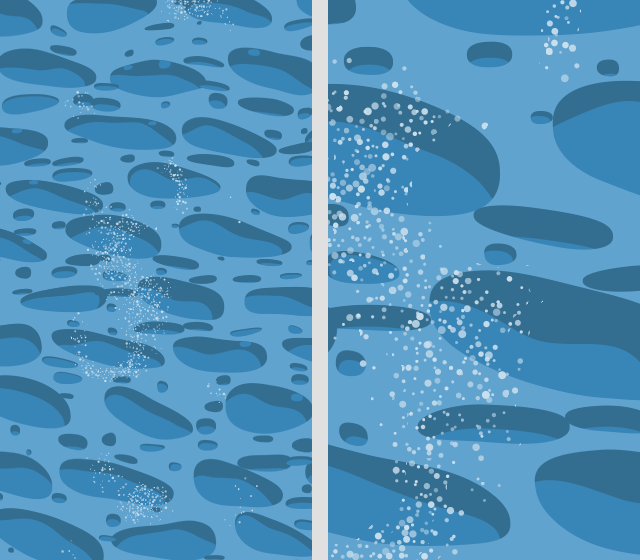
Left: the whole. Right: its middle third, enlarged.
Give the GLSL for this texture, as a WebGL 2 fragment shader.

```glsl
#version 300 es
precision highp float;
// Flat stylised water: staggered two-tone hollows, small pebbles and flecks of foam.

uniform vec2 u_resolution;
out vec4 fragColor;

const vec3 WATER = vec3(0.38, 0.64, 0.81);
const vec3 HOLLOW = vec3(0.22, 0.52, 0.72);
const vec3 SHADOW = vec3(0.20, 0.43, 0.57);
const vec3 FOAM = vec3(0.80, 0.88, 0.93);
const vec2 HOLLOW_CELL = vec2(0.38, 0.185);
const vec2 PEBBLE_CELL = vec2(0.15, 0.058);

struct Blob { vec2 centre; vec2 extent; float slope; float taper; };

// Integer hash giving three values in 0..1
vec3 hash3(vec2 cell, int seed) {
  uvec3 v = uvec3(ivec3(ivec2(cell), seed)) * 1664525u + 1013904223u;
  v.x += v.y * v.z; v.y += v.z * v.x; v.z += v.x * v.y;
  v ^= v >> 16u;
  v.x += v.y * v.z; v.y += v.z * v.x; v.z += v.x * v.y;
  return vec3(v >> 8u) / 16777216.0;
}

float noise(vec2 p, int seed) {
  vec2 i = floor(p), f = fract(p);
  f = f * f * (3.0 - 2.0 * f);
  float low = mix(hash3(i, seed).x, hash3(i + vec2(1, 0), seed).x, f.x);
  float high = mix(hash3(i + vec2(0, 1), seed).x, hash3(i + vec2(1, 1), seed).x, f.x);
  return mix(low, high, f.y);
}

float cover(float dist, float px) { return clamp(0.5 - dist / px, 0.0, 1.0); }

// Approximate distance to a sheared, tapered superellipse
float blobDistance(vec2 p, Blob b) {
  vec2 q = p - b.centre;
  q.y -= b.slope * q.x;
  float along = clamp(q.x / b.extent.x, -1.2, 1.2);
  vec2 size = vec2(b.extent.x, b.extent.y * (1.0 + b.taper * along));
  vec2 a = abs(q) / size + 1e-4;
  float n = 2.4;
  float f = pow(pow(a.x, n) + pow(a.y, n), 1.0 / n);
  vec2 gradient = pow(a / f, vec2(n - 1.0)) / size;
  return (f - 1.0) / length(gradient);
}

float rowShift(float row) { return 0.5 * row + 0.3 * hash3(vec2(row, 0), 1).x; }

Blob hollowAt(vec2 cell) {
  vec3 a = hash3(cell, 2), b = hash3(cell, 3);
  vec2 centre = vec2(cell.x + 0.5 - rowShift(cell.y), cell.y + 0.5) * HOLLOW_CELL;
  centre += (a.xy - 0.5) * vec2(0.04, 0.045);
  vec2 extent = vec2(mix(0.135, 0.187, a.z), mix(0.044, 0.070, b.x));
  return Blob(centre, extent, mix(-0.28, 0.07, b.y), mix(-0.35, 0.35, b.z));
}

vec2 hollowCell(vec2 p, float rowStep) {
  float row = floor(p.y / HOLLOW_CELL.y) + rowStep;
  return vec2(floor(p.x / HOLLOW_CELL.x + rowShift(row)), row);
}

// Distance to the nearest hollow, negative inside
float hollowGap(vec2 p) {
  float gap = 1.0;
  for (int j = -1; j <= 1; j++) {
    vec2 cell = hollowCell(p, float(j));
    for (int i = -1; i <= 1; i++)
      gap = min(gap, blobDistance(p, hollowAt(cell + vec2(i, 0))));
  }
  return gap;
}

// Blob filled with shadow, its lighter floor slid by the given offset
vec3 paintBlob(vec3 colour, vec2 p, Blob b, vec2 slide, float px) {
  float lit = cover(blobDistance(p + slide, b), px);
  return mix(colour, mix(SHADOW, HOLLOW, lit), cover(blobDistance(p, b), px));
}

vec3 paintHollows(vec3 colour, vec2 p, float px) {
  float ripple = noise(p * vec2(9.0, 5.0), 5) - 0.5;
  for (int j = -1; j <= 1; j++) {
    vec2 cell = hollowCell(p, float(j));
    for (int i = -1; i <= 1; i++) {
      vec2 id = cell + vec2(i, 0);
      Blob b = hollowAt(id);
      vec3 r = hash3(id, 4);
      vec2 slide = vec2(mix(-0.015, 0.04, r.x), b.extent.y * mix(0.5, 0.85, r.y) + 0.045 * ripple);
      colour = paintBlob(colour, p, b, slide, px);
    }
  }
  return colour;
}

// Pebbles shrink to fit the channels; those on a rim become pale spots
vec3 paintPebbles(vec3 colour, vec2 p, float px) {
  float inside = cover(hollowGap(p), px);
  vec2 base = floor(p / PEBBLE_CELL);
  for (int k = 0; k < 9; k++) {
    vec2 id = base + vec2(k % 3 - 1, k / 3 - 1);
    vec3 a = hash3(id, 6), r = hash3(id, 7);
    vec2 centre = (id + 0.5 + (a.xy - 0.5) * vec2(0.6, 0.5)) * PEBBLE_CELL;
    if (any(greaterThan(abs(p - centre), vec2(0.11, 0.045)))) continue;
    float gap = hollowGap(centre);
    float tall = min(mix(0.010, 0.024, a.z), gap * 0.65);
    float wide = min(tall * mix(1.2, 5.0, r.x * r.x), gap * 2.2);
    Blob pebble = Blob(centre, vec2(max(wide, tall), tall), 0.2 * (r.y - 0.5), 0.5 * (r.z - 0.5));
    if (tall > 0.006) {
      vec2 slide = vec2(0.01 * (r.y - 0.5), tall * mix(0.1, 2.3, r.z));
      colour = paintBlob(colour, p, pebble, slide, px);
    } else if (gap < -0.004 && gap > -0.022 && r.x < 0.5) {
      pebble.extent = vec2(0.018, 0.010) * mix(0.7, 1.2, a.z);
      colour = mix(colour, HOLLOW, inside * cover(blobDistance(p, pebble), px));
    }
  }
  return colour;
}

// Specks gathered in winding trails down the middle
vec3 paintFoam(vec3 colour, vec2 p, float px) {
  float strip = smoothstep(0.18, 0.36, p.x) * (1.0 - smoothstep(0.55, 0.85, p.x));
  float trail = 1.0 - smoothstep(0.03, 0.2, abs(noise(p * 6.0, 8) - 0.5));
  float density = strip * trail * smoothstep(0.42, 0.75, noise(p * 5.0, 9));
  for (int layer = 0; layer < 2; layer++) {
    vec2 grid = p / 0.0125 + 0.43 * float(layer);
    vec3 a = hash3(floor(grid), 10 + layer), r = hash3(floor(grid), 20 + layer);
    float radius = mix(0.12, 0.34, a.z * a.z);
    vec2 centre = 0.5 + (a.xy - 0.5) * (1.0 - 2.0 * radius);
    float speck = cover((length(fract(grid) - centre) - radius) * 0.0125, px);
    colour = mix(colour, FOAM, speck * step(r.x, density) * mix(0.45, 1.0, r.y));
  }
  return colour;
}

void main() {
  float px = 1.0 / u_resolution.x;
  vec2 uv = gl_FragCoord.xy * px;
  // Gentle warp bends the rows and loosens the outlines
  vec2 p = uv + vec2(0.0, 0.09 * (noise(uv * vec2(3.2, 1.5), 12) - 0.5));
  p += 0.022 * (vec2(noise(uv * 8.0, 13), noise(uv * 8.0, 14)) - 0.5);
  vec3 colour = paintHollows(WATER, p, px);
  colour = paintPebbles(colour, p, px);
  fragColor = vec4(paintFoam(colour, uv, px), 1.0);
}
```
